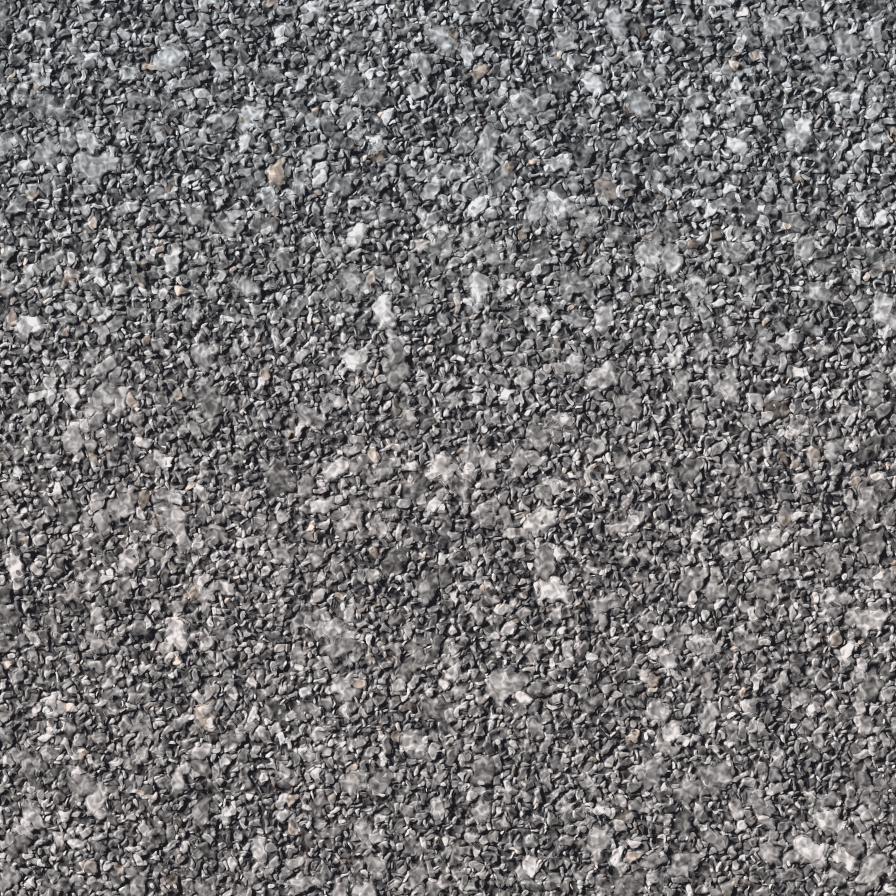
This texture is drawn by a WebGL 1 fragment shader. Its source:

```glsl
precision highp float;
uniform vec2 u_resolution;

vec3 hash3(vec2 p) {
  vec3 q = fract(p.xyx * vec3(0.1031, 0.1030, 0.0973));
  q += dot(q, q.yxz + 33.33);
  return fract((q.xxy + q.yzz) * q.zyx);
}

float cornerSlope(vec2 cell, vec2 offset) {
  float angle = 6.2832 * hash3(cell).x;
  return dot(vec2(cos(angle), sin(angle)), offset);
}

float gradientNoise(vec2 p) {
  vec2 i = floor(p), f = p - i;
  vec2 u = f * f * f * (f * (f * 6.0 - 15.0) + 10.0);
  vec2 e = vec2(1.0, 0.0);
  return 1.4 * mix(
    mix(cornerSlope(i, f), cornerSlope(i + e, f - e), u.x),
    mix(cornerSlope(i + e.yx, f - e.yx), cornerSlope(i + 1.0, f - 1.0), u.x), u.y);
}

// Tallest angular stone over p: height, tone, tint
vec3 stones(vec2 p, float seed, float coverage) {
  vec3 top = vec3(0.0, 0.4, 0.0);
  for (int j = -1; j <= 1; j++) {
    for (int i = -1; i <= 1; i++) {
      vec2 cell = floor(p) + vec2(float(i), float(j));
      vec3 place = hash3(cell + seed);
      vec3 form = hash3(cell + seed + 71.7);
      vec2 d = p - cell - place.xy;
      float c = cos(6.2832 * place.z), s = sin(6.2832 * place.z);
      d = vec2(c * d.x + s * d.y, c * d.y - s * d.x);
      d /= (0.36 + 0.4 * form.x) * vec2(1.0, 0.4 + 0.55 * form.y);
      float facets = max(max(abs(d.x), abs(d.y)), 0.85 * abs(d.x + d.y * (form.y + 0.4)));
      float r = mix(length(d), facets, 0.75);
      float rise = 0.5 + 0.5 * fract(form.z * 17.0);
      float height = clamp(2.4 - 2.4 * r, 0.0, 1.0) * (rise + 0.25 * d.x) * step(form.z, coverage);
      if (height > top.x) top = vec3(height, fract(form.x * 23.0), fract(place.z * 31.0));
    }
  }
  return top;
}

vec3 taller(vec3 a, vec3 b) {
  return a.x > b.x ? a : b;
}

// Coarse stones in medium and fine grit, all with a chipped face
vec3 surface(vec2 p) {
  p += 0.0036 * vec2(gradientNoise(p * 90.0), gradientNoise(p * 90.0 + 40.0));
  vec3 coarse = stones(p * 34.0, 3.0, 0.4) * vec3(0.9, 1.0, 1.0);
  vec3 medium = stones(p * 66.0, 117.0, 0.65) * vec3(0.85, 1.0, 1.0);
  vec3 fine = stones(p * 140.0, 251.0, 1.0) * vec3(0.7, 1.0, 1.0);
  vec3 ground = taller(coarse, taller(medium, fine));
  vec2 turned = vec2(0.8 * p.x - 0.6 * p.y, 0.6 * p.x + 0.8 * p.y);
  ground.x += 0.3 * (0.3 - abs(gradientNoise(turned * 65.0)));
  ground.x += 0.22 * gradientNoise(turned * 140.0 + 20.0);
  return ground;
}

vec3 asphalt(vec2 p) {
  vec2 sun = vec2(-0.85, 0.527);
  vec3 ground = surface(p);
  float slope = ground.x - surface(p + sun * 0.0018).x;
  float shadow = smoothstep(0.1, 0.7, surface(p + sun * 0.0048).x - ground.x);

  // Sunlight, cast shade and mineral tone
  float value = 0.445 + 0.46 * clamp(slope, -0.5, 0.5) - 0.25 * shadow;
  value += 0.34 * (ground.y - 0.5) + 0.08 * smoothstep(0.8, 1.0, ground.y);
  value += 0.24 * (ground.x - 0.55);

  // Pale crystal flecks, fine grit and broad wear
  vec2 chipped = p + 0.004 * vec2(gradientNoise(p * 110.0 + 5.0), gradientNoise(p * 110.0 + 63.0));
  value += 0.17 * smoothstep(-0.05, 0.3, gradientNoise(chipped * 88.0));
  value += 0.19 * gradientNoise(chipped * 190.0 + 9.0);
  value += 0.06 * gradientNoise(p * 24.0 + 3.0) + 0.04 * gradientNoise(p * 7.0);
  value = clamp(value, 0.1, 0.93);

  // Cool far side, warm near side, a few tan pebbles
  vec3 tint = mix(vec3(1.025, 0.995, 0.985), vec3(0.985, 1.0, 1.015), smoothstep(0.4, 0.95, p.y));
  tint = mix(tint, vec3(1.1, 0.99, 0.91), 0.7 * smoothstep(0.96, 0.98, ground.z));
  return value * tint + vec3(0.0, 0.0, 0.02) * smoothstep(0.35, 0.1, value);
}

void main() {
  // Four samples soften the grain edges
  vec3 color = vec3(0.0);
  for (int k = 0; k < 4; k++) {
    vec2 jitter = vec2(mod(float(k), 2.0), floor(float(k) / 2.0)) * 0.5 - 0.25;
    color += asphalt((gl_FragCoord.xy + jitter) / u_resolution.y);
  }
  gl_FragColor = vec4(color / 4.0, 1.0);
}
```
